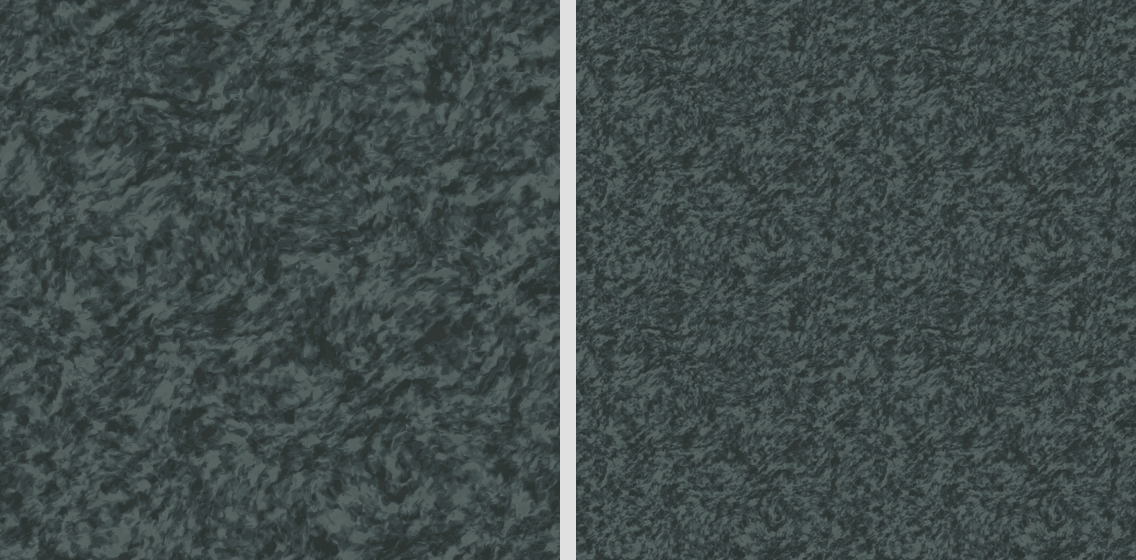
Left: one tile. Right: repeated 2 by 2.
Write a Shadertoy shader that draws this pattern.

```glsl
// Dark grey-green mottled stone: torn, flat patches in five tones that lean
// up to the right. Warped gradient noise on slanted lattices is cut into tones;
// the lattices have whole-number rows, so the canvas tiles without a seam.

const vec3 TONES[5] = vec3[5](
    vec3(0.18, 0.21, 0.20), vec3(0.21, 0.25, 0.25), vec3(0.25, 0.29, 0.29),
    vec3(0.28, 0.33, 0.33), vec3(0.33, 0.38, 0.37));
const float CUTS[4] = float[4](-1.26, -0.175, 0.42, 1.11); // heights between tones
const float PATCH_JUMP = 0.6;    // height step between overlapping patches
const float GLAZE = 0.035;       // strength of the faint inner shades
const float GLAZE_CUT = 0.6;
const float BEND = 0.008;        // broad swirl of the streaks
const float TEAR = 0.0013;       // ragged patch outlines
const float EDGE = 0.5;          // edge softness in screen steps
const float NOISE_GAIN = 4.63;   // brings gradient noise to unit deviation

// Each lattice: cells per canvas along the streak (xy) and across it (zw).
const int OCTAVES = 5;
const ivec4 LATTICES[OCTAVES] = ivec4[OCTAVES](
    ivec4(6, 5, -7, 9), ivec4(13, 10, -17, 22), ivec4(26, 19, -30, 41),
    ivec4(54, 43, -58, 74), ivec4(100, 73, -100, 128));
const float WEIGHTS[OCTAVES] = float[OCTAVES](0.32, 0.6, 0.8, 0.6, 0.35);
const ivec4 BEND_LATTICE = ivec4(6, 1, -1, 6);
const ivec4 TEAR_LATTICE = ivec4(62, 17, -17, 62);

uint scramble(uint n) {
    n = n * 747796405u + 2891336453u;
    n = ((n >> ((n >> 28u) + 4u)) ^ n) * 277803737u;
    return (n >> 22u) ^ n;
}

// Random unit gradient; cells one canvas apart share the same key.
vec2 gradient(ivec2 cell, ivec4 m, int seed) {
    int det = m.x * m.w - m.y * m.z;
    ivec2 key = ivec2(m.w * cell.x - m.y * cell.y, m.x * cell.y - m.z * cell.x);
    key = (key + 8 * det) % det;
    uint h = scramble(uint(key.x) + scramble(uint(key.y) + scramble(uint(seed))));
    float angle = float(h & 65535u) * 6.28318 / 65536.0;
    return vec2(cos(angle), sin(angle));
}

// Gradient noise on a slanted lattice, wrapping over the unit square.
float noise(vec2 p, ivec4 m, int seed) {
    vec2 q = vec2(dot(p, vec2(m.xy)), dot(p, vec2(m.zw)));
    ivec2 cell = ivec2(floor(q));
    vec2 f = fract(q);
    vec2 s = f * f * f * (f * (f * 6.0 - 15.0) + 10.0);
    ivec2 o = ivec2(0, 1);
    float a = dot(gradient(cell, m, seed), f);
    float b = dot(gradient(cell + o.yx, m, seed), f - vec2(1.0, 0.0));
    float c = dot(gradient(cell + o.xy, m, seed), f - vec2(0.0, 1.0));
    float d = dot(gradient(cell + o.yy, m, seed), f - 1.0);
    return NOISE_GAIN * mix(mix(a, b, s.x), mix(c, d, s.x), s.y);
}

vec2 noise2(vec2 p, ivec4 m, int seed) {
    return vec2(noise(p, m, seed), noise(p, m, seed + 1));
}

// Sum of all octaves, scaled to unit deviation.
float streaks(vec2 p, int seed) {
    float sum = 0.0, power = 0.0;
    for (int i = 0; i < OCTAVES; i++) {
        sum += WEIGHTS[i] * noise(p, LATTICES[i], seed + i);
        power += WEIGHTS[i] * WEIGHTS[i];
    }
    return sum * inversesqrt(power);
}

float cut(float level, float height, float soft) {
    return smoothstep(level - soft, level + soft, height);
}

vec3 toneAt(float height, float soft) {
    vec3 tone = TONES[0];
    for (int i = 0; i < 4; i++)
        tone = mix(tone, TONES[i + 1], cut(CUTS[i], height, soft));
    return tone;
}

float softness(float height) {
    return max(EDGE * fwidth(height), 1e-4);
}

void mainImage(out vec4 fragColor, in vec2 fragCoord) {
    vec2 p = fragCoord / iResolution.xy;

    // Swirl the streaks, then fray their outlines.
    vec2 q = p + BEND * noise2(p, BEND_LATTICE, 71);
    q += TEAR * noise2(p, TEAR_LATTICE, 83);

    float height = streaks(q, 11);
    float overlap = streaks(q, 29);
    float glaze = streaks(q, 47);

    // Overlapping patches shift the tones, so dark can border light.
    float soft = softness(height);
    vec3 low = toneAt(height - PATCH_JUMP, soft);
    vec3 high = toneAt(height + PATCH_JUMP, soft);
    vec3 color = mix(low, high, cut(0.0, overlap, softness(overlap)));

    // Faint flat shades inside the patches.
    float glazeSoft = softness(glaze);
    float shade = cut(-GLAZE_CUT, glaze, glazeSoft) + cut(GLAZE_CUT, glaze, glazeSoft) - 1.0;
    fragColor = vec4(color * (1.0 + GLAZE * shade), 1.0);
}
```
